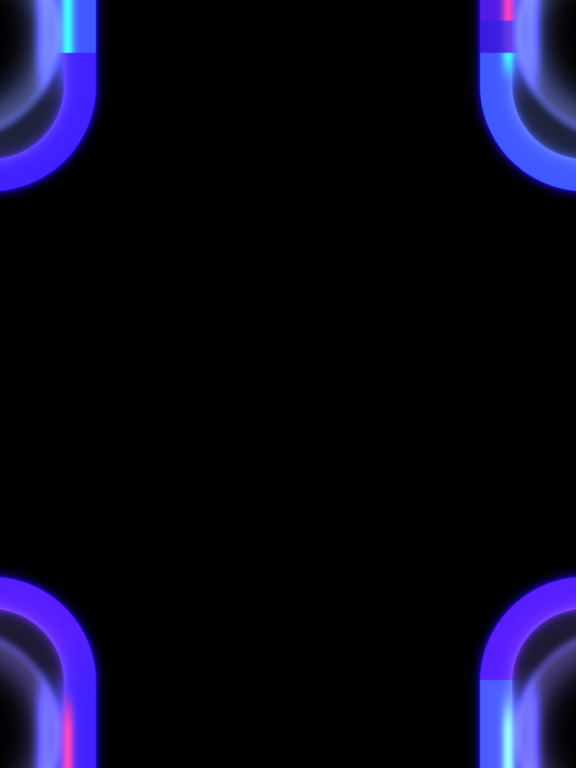
This background is drawn by a WebGL 2 fragment shader. Its source:

```glsl
#version 300 es
precision highp float;

uniform vec2 u_resolution;
out vec4 outColor;

// Distance to a rounded corner whose straight side runs down to the canvas edge.
float cornerDistance(vec2 q) {
    vec2 a = q - vec2(-0.31, 2.67);
    return length(max(a, 0.0)) + min(max(a.x, a.y), 0.0) - 3.31;
}

float bell(float x, float width) {
    return exp(-x * x / (width * width));
}

void main() {
    // One unit is the width of the ring; the canvas spans 18 by 24.
    vec2 size = vec2(18.0, 24.0);
    vec2 p = gl_FragCoord.xy / u_resolution * size;
    float px = size.x / u_resolution.x;
    vec2 q = min(p, size - p);
    bool isRight = p.x > 9.0;
    bool isTop = p.y > 12.0;
    float d = cornerDistance(q);

    // Ring colours: each corner changes tone across a straight seam.
    vec3 blue = vec3(0.25, 0.35, 1.0);
    vec3 indigo = vec3(0.25, 0.13, 1.0);
    vec3 violet = vec3(0.34, 0.12, 1.0);
    vec3 cyan = vec3(0.25, 1.0, 1.0);
    vec3 pink = vec3(1.0, 0.27, 0.74);
    float seam = isTop ? 1.65 : 2.75;
    float past = smoothstep(-px, px, q.y - seam);
    vec3 ring;
    vec3 light;
    float shine = smoothstep(2.7, 1.1, q.y);
    if (isTop && isRight) {
        float tip = smoothstep(px, -px, q.y - 0.65);
        ring = mix(mix(indigo * 0.88, violet * 0.9, tip), blue, past);
        light = mix(mix(vec3(0.5, 0.25, 0.95), pink, tip), cyan, past);
        shine = mix(mix(0.45, 0.95, tip), smoothstep(2.75, 1.6, q.y), past);
    } else if (isTop) {
        ring = mix(blue, indigo, past);
        light = cyan;
        shine = 1.0 - past;
    } else if (isRight) {
        ring = mix(vec3(0.3, 0.36, 1.0), violet, past);
        light = vec3(0.6, 1.0, 1.0);
    } else {
        ring = mix(indigo, violet, smoothstep(2.0, 4.5, q.y));
        light = pink;
    }

    // Smoky interior: a curved veil, fading toward the canvas corner.
    vec3 smoke = isTop ? vec3(0.31, 0.35, 0.6) : vec3(0.31, 0.26, 0.52);
    float veil = length(q - vec2(-1.4, 1.06)) - 3.34;
    float lit = smoothstep(0.12, -0.25, veil);
    vec3 inside = smoke * mix(0.38, 0.9 * bell(veil + 0.2, 0.85), lit);
    inside += vec3(0.12, 0.14, 0.4) * bell(veil + 0.1, 0.16) * 0.5;

    // Upright blue beams beside the straight wall.
    float beam = smoothstep(3.4, 1.5, q.y);
    inside += vec3(0.22, 0.24, 0.85) * beam
        * (bell(q.x - 1.38, 0.28) + 0.6 * bell(q.x - 1.85, 0.25));
    inside += ring * 0.55 * exp(min(d + 1.0, 0.0) / 0.13);

    // Lighter inner rim and outer halo.
    vec3 band = ring + vec3(0.16, 0.15, 0.0) * exp(-max(d + 1.0, 0.0) / 0.16);
    vec3 halo = vec3(0.1, 0.03, 0.75) * exp(-max(d, 0.0) / 0.11);
    vec3 color = mix(inside, band, smoothstep(-px, px, d + 1.0));
    color = mix(color, halo, smoothstep(-px, px, d));

    // Hot streak along the inner wall.
    float streak = shine * bell(q.x - 2.12, 0.19) * step(d, 0.0);
    color = mix(color, light, min(streak, 1.0));
    outColor = vec4(clamp(color, 0.0, 1.0), 1.0);
}
```
